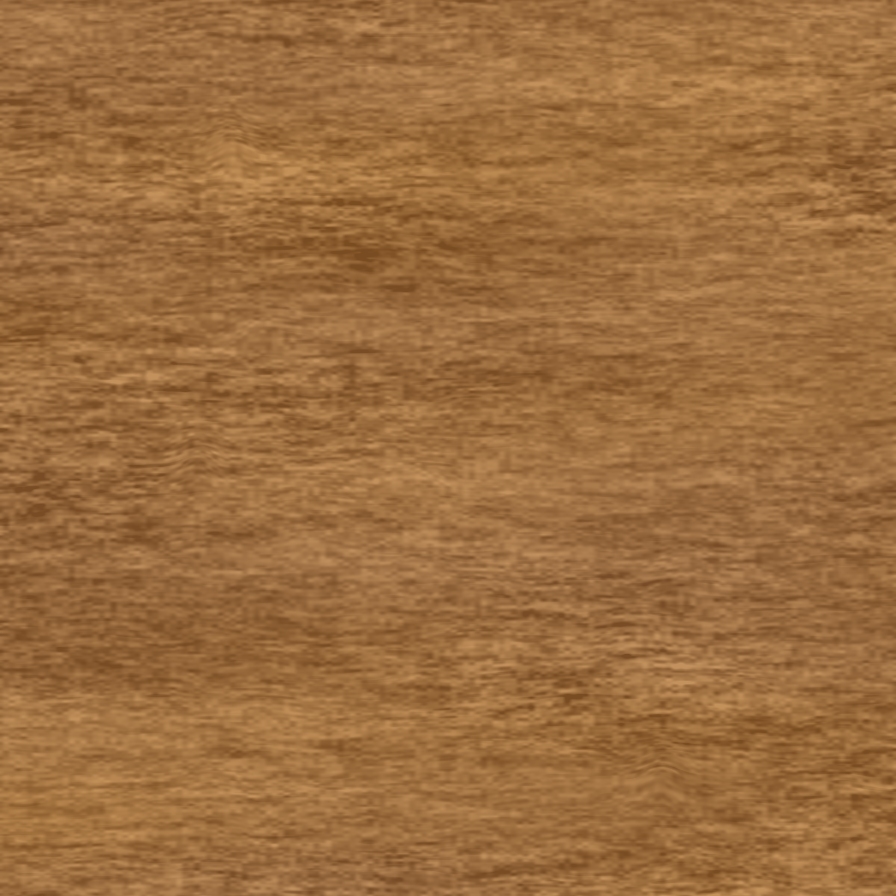
Reproduce this texture procedurally as a WebGL 2 fragment shader.

```glsl
#version 300 es
precision highp float;
// Warm brown wood veneer with fine horizontal fibres, soft bands and small knots.

uniform vec2 u_resolution;
out vec4 fragColor;

const vec3 DARK_WOOD = vec3(0.53, 0.35, 0.18);
const vec3 LIGHT_WOOD = vec3(0.71, 0.52, 0.32);
const vec3 HONEY_TINT = vec3(0.006, 0.002, -0.016);
const int KNOT_COUNT = 3;

float hash(vec2 p) {
    vec3 q = fract(vec3(p.xyx) * 0.1031);
    q += dot(q, q.yzx + 33.33);
    return fract((q.x + q.y) * q.z);
}

// Smooth value noise in the range -1 to 1.
float noise(vec2 p, float seed) {
    vec2 cell = floor(p) + seed * 17.0;
    vec2 f = fract(p);
    f = f * f * (3.0 - 2.0 * f);
    float low = mix(hash(cell), hash(cell + vec2(1.0, 0.0)), f.x);
    float high = mix(hash(cell + vec2(0.0, 1.0)), hash(cell + vec2(1.0)), f.x);
    return 2.0 * mix(low, high, f.y) - 1.0;
}

// Vertical shift that arches the fibres over a few small knots.
float knotLift(vec2 uv) {
    float lift = 0.0;
    for (int i = 0; i < KNOT_COUNT; i++) {
        float id = float(i);
        vec2 centre = vec2(hash(vec2(id, 3.0)), hash(vec2(id, 8.0)));
        vec2 d = (uv - centre) * vec2(42.0, 30.0);
        lift += 0.011 * exp(-dot(d, d));
    }
    return lift;
}

// Gentle waves that bend the fibres.
vec2 bendGrain(vec2 uv) {
    float wave = 0.006 * noise(uv * vec2(3.0, 7.0), 1.0)
               + 0.003 * noise(uv * vec2(17.0, 38.0), 2.0);
    return uv + vec2(0.0, wave - knotLift(uv));
}

// Wide patches and long bands of lighter and darker wood.
float bandTone(vec2 p) {
    return 0.19 * noise(p * vec2(2.2, 7.0), 3.0)
         + 0.18 * noise(p * vec2(1.6, 19.0), 4.0)
         + 0.13 * noise(p * vec2(3.5, 43.0), 5.0);
}

// Fibres from long streaks down to short, crisp grain.
float fibreTone(vec2 p) {
    return 0.18 * noise(p * vec2(7.0, 90.0), 6.0)
         + 0.25 * noise(p * vec2(20.0, 160.0), 7.0)
         + 0.35 * noise(p * vec2(46.0, 235.0), 8.0)
         + 0.34 * noise(p * vec2(150.0, 290.0), 9.0);
}

// Thin dark dashes, 0 to 1.
float pores(vec2 p) {
    float dash = noise(p * vec2(34.0, 200.0), 10.0);
    return smoothstep(0.35, 0.85, dash);
}

void main() {
    vec2 uv = gl_FragCoord.xy / u_resolution;
    vec2 grain = bendGrain(uv);

    // Fibres stand out more in some areas than in others.
    float roughness = 1.0 + 0.35 * noise(uv * vec2(3.0, 9.0), 11.0);
    float tone = 0.5 + bandTone(grain) + roughness * fibreTone(grain);
    tone -= 0.28 * roughness * pores(grain);

    // Colour, with slow drifts between honey and greyer brown.
    vec3 colour = mix(DARK_WOOD, LIGHT_WOOD, clamp(tone, -0.3, 1.3));
    colour += HONEY_TINT * noise(grain * vec2(2.5, 11.0), 12.0);
    fragColor = vec4(colour, 1.0);
}
```
